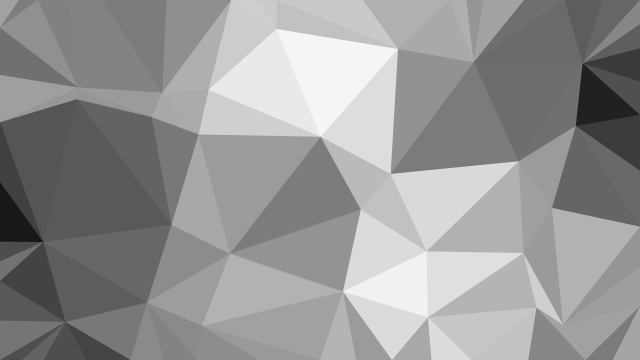
A WebGL 1 fragment shader for this background:

```glsl
precision highp float;

uniform vec2 u_resolution;

const int COLUMNS = 8;
const int ROWS = 5;
const float JITTER = 0.94;        // vertex scatter, in cells
const float CENTRE_SPREAD = 0.2;  // enlarges the middle cells
const float TONE_SCATTER = 0.25;  // random tone range per facet
const float BASE_TONE = 0.585;
const float RIM_WIDTH = 0.0005;

const vec2 CELLS = vec2(float(COLUMNS), float(ROWS));

float hash(vec2 p) {
  return fract(sin(dot(p, vec2(127.1, 311.7))) * 43758.5453);
}

float cross2(vec2 a, vec2 b) {
  return a.x * b.y - a.y * b.x;
}

vec2 canvasSize() {
  return vec2(u_resolution.x / u_resolution.y, 1.0);
}

// Scattered lattice vertex; outer vertices slide only along the rim.
vec2 vertexAt(vec2 node) {
  vec2 jitter = vec2(hash(node), hash(node + 37.4)) - 0.5;
  jitter *= JITTER * step(0.5, node) * step(node, CELLS - 0.5);
  vec2 t = 2.0 * (node + jitter) / CELLS - 1.0;
  t *= 1.0 + CENTRE_SPREAD * (1.0 - t * t);
  return (0.5 + 0.5 * t) * canvasSize();
}

float glow(vec2 p, vec2 centre, float radius) {
  vec2 d = (p - centre * canvasSize()) / radius;
  return exp(-dot(d, d));
}

// Broad light and shade across the canvas.
float lighting(vec2 p) {
  float tone = BASE_TONE;
  tone += 0.31 * glow(p, vec2(0.50, 0.80), 0.26);
  tone += 0.34 * glow(p, vec2(0.68, 0.27), 0.30);
  tone += 0.14 * glow(p, vec2(0.33, 0.15), 0.18);
  tone -= 0.13 * glow(p, vec2(0.15, 0.40), 0.30);
  tone -= 0.13 * glow(p, vec2(0.50, 0.46), 0.18);
  tone -= 0.11 * glow(p, vec2(0.80, 0.70), 0.25);
  tone -= 0.40 * glow(p, vec2(0.00, 0.45), 0.20);
  tone -= 0.42 * glow(p, vec2(1.00, 0.68), 0.23);
  tone -= 0.30 * glow(p, vec2(0.12, 0.00), 0.20);
  return tone;
}

// Signed distance to the line a-b, positive on its left.
float edgeDistance(vec2 p, vec2 a, vec2 b) {
  return cross2(normalize(b - a), p - a);
}

// Flat triangle, returned as (tone * coverage, coverage).
vec2 facet(vec2 p, vec2 a, vec2 b, vec2 c, vec2 seed) {
  float inside = min(edgeDistance(p, a, b),
                     min(edgeDistance(p, b, c), edgeDistance(p, c, a)));
  float coverage = clamp(0.5 + inside * u_resolution.y, 0.0, 1.0);
  if (coverage <= 0.0) return vec2(0.0);
  float tone = lighting((a + b + c) / 3.0);
  tone += TONE_SCATTER * (hash(seed) - 0.5);
  return vec2(clamp(tone, 0.03, 0.96), 1.0) * coverage;
}

bool onRim(vec2 p) {
  return any(lessThan(p, vec2(RIM_WIDTH))) ||
         any(greaterThan(p, canvasSize() - RIM_WIDTH));
}

// Half a cell with diagonal c-a; an edge on the rim is split into a fan.
vec2 halfCell(vec2 p, vec2 a, vec2 b, vec2 c, vec2 seed) {
  vec2 ab = 0.5 * (a + b);
  vec2 bc = 0.5 * (b + c);
  if (onRim(ab)) return facet(p, a, ab, c, seed) + facet(p, ab, b, c, seed + 0.23);
  if (onRim(bc)) return facet(p, a, b, bc, seed) + facet(p, a, bc, c, seed + 0.23);
  return facet(p, a, b, c, seed);
}

// Cut along the shorter diagonal that lies inside the cell.
vec2 cellFacets(vec2 p, vec2 cell) {
  vec2 a = vertexAt(cell);
  vec2 b = vertexAt(cell + vec2(1.0, 0.0));
  vec2 c = vertexAt(cell + vec2(1.0, 1.0));
  vec2 d = vertexAt(cell + vec2(0.0, 1.0));
  bool acInside = min(cross2(b - a, c - a), cross2(c - a, d - a)) > 0.0;
  bool bdInside = min(cross2(c - b, d - b), cross2(d - b, a - b)) > 0.0;
  bool acShorter = distance(a, c) < distance(b, d);
  vec2 seed = cell + 11.3;
  if (acInside && (acShorter || !bdInside)) {
    return halfCell(p, a, b, c, seed) + halfCell(p, c, d, a, seed + 0.51);
  }
  return halfCell(p, b, c, d, seed) + halfCell(p, d, a, b, seed + 0.51);
}

void main() {
  vec2 p = gl_FragCoord.xy / u_resolution.y;
  vec2 sum = vec2(0.0);
  for (int row = 0; row < ROWS; row++) {
    for (int column = 0; column < COLUMNS; column++) {
      sum += cellFacets(p, vec2(float(column), float(row)));
    }
  }
  gl_FragColor = vec4(vec3(sum.x / max(sum.y, 0.001)), 1.0);
}
```
